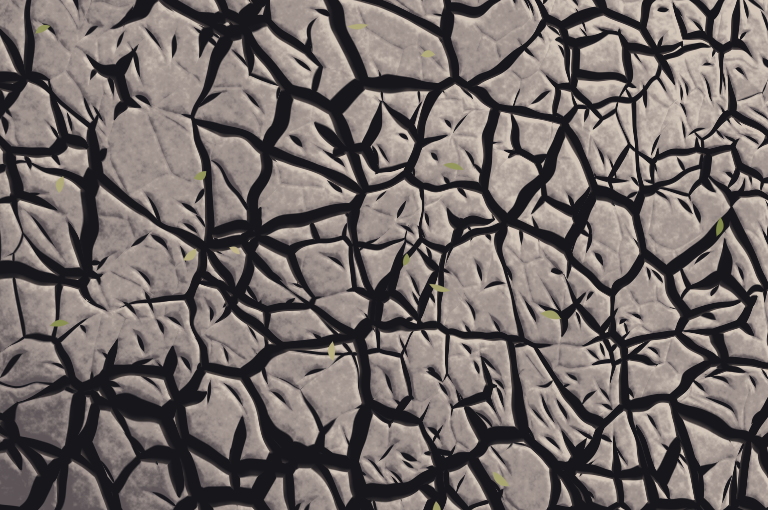
A WebGL 2 fragment shader for this texture:

```glsl
#version 300 es
precision highp float;
// Sun-baked cracked mud: two warped Voronoi networks, tapered by noise, give the
// main and branching cracks; scattered lens shapes give small slits and leaves.
// A second crack lookup toward the low sun lights the rims and crack walls.
#define MAIN_SCALE 5.6
#define BRANCH_SCALE 9.5
#define SLIT_SCALE 19.0
#define LEAF_SCALE 5.0
#define MAIN_WIDTH 0.0125
#define BRANCH_WIDTH 0.0125
#define RIM_REACH 0.007
#define GRAIN 0.20
#define SUN_DIR vec2(0.55, 0.83)
#define CRACK_DARK vec3(0.085, 0.085, 0.105)
#define MUD_MID vec3(0.63, 0.58, 0.56)
#define MUD_LIT vec3(0.83, 0.78, 0.73)

uniform vec2 u_resolution;
out vec4 fragColor;

float hash(vec2 p) {
  return fract(sin(dot(p, vec2(127.1, 311.7))) * 43758.5453);
}

vec2 hash2(vec2 p) {
  return vec2(hash(p), hash(p + 41.3));
}

float noise(vec2 p) {
  vec2 i = floor(p), f = fract(p);
  f = f * f * (3.0 - 2.0 * f);
  return mix(mix(hash(i), hash(i + vec2(1, 0)), f.x),
             mix(hash(i + vec2(0, 1)), hash(i + vec2(1, 1)), f.x), f.y);
}

float fbm(vec2 p) {
  float sum = 0.0, amp = 0.5;
  for (int i = 0; i < 4; i++) {
    sum += amp * noise(p);
    p = mat2(1.6, 1.2, -1.2, 1.6) * p + 7.3;
    amp *= 0.5;
  }
  return sum / 0.9375;
}

// Distance to the nearest border between jittered cells
float cellBorder(vec2 p) {
  vec2 base = floor(p), nearCell = base, nearVec = vec2(0.0);
  float best = 9.0, border = 9.0;
  for (int k = 0; k < 9; k++) {
    vec2 c = base + vec2(k % 3 - 1, k / 3 - 1);
    vec2 v = c + 0.5 + 0.9 * (hash2(c) - 0.5) - p;
    if (dot(v, v) < best) { best = dot(v, v); nearVec = v; nearCell = c; }
  }
  for (int k = 0; k < 9; k++) {
    if (k == 4) continue;
    vec2 c = nearCell + vec2(k % 3 - 1, k / 3 - 1);
    vec2 v = c + 0.5 + 0.9 * (hash2(c) - 0.5) - p;
    border = min(border, dot(0.5 * (v + nearVec), normalize(v - nearVec)));
  }
  return border;
}

// Pointed sliver, negative inside
float lens(vec2 v, float angle, vec2 size) {
  float c = cos(angle), s = sin(angle);
  v = mat2(c, -s, s, c) * v;
  float x = v.x / size.x;
  return abs(v.y + 0.4 * size.y * x * x) - size.y * (1.0 - x * x);
}

float slits(vec2 p) {
  vec2 g = p * SLIT_SCALE, base = floor(g);
  float d = 1.0;
  for (int k = 0; k < 9; k++) {
    vec2 c = base + vec2(k % 3 - 1, k / 3 - 1);
    float r = hash(c + 9.7);
    if (r > 0.2 + 0.5 * noise(c * 0.25)) continue;
    float angle = (hash(c + 3.1) < 0.75 ? -0.85 : 0.9) + 0.9 * (hash(c + 5.9) - 0.5);
    vec2 size = vec2(0.25 + 0.3 * hash(c + 1.7), 0.06 + 0.05 * hash(c + 2.3));
    d = min(d, lens(g - c - hash2(c + 17.0), angle, size));
  }
  return d / SLIT_SCALE;
}

// Signed crack distance, negative inside
float cracks(vec2 p) {
  vec2 q = p * (0.86 + 0.22 * p.x);
  q += 0.09 * (vec2(noise(q * 4.0), noise(q * 4.0 + 31.0)) - 0.5);
  q += 0.017 * (vec2(noise(q * 21.0), noise(q * 21.0 + 57.0)) - 0.5);
  float low = smoothstep(0.32, 0.0, p.y);
  float mainOpen = smoothstep(0.18, 0.62, noise(q * 6.5 + 12.0) + 0.35 * low);
  float branchOpen = smoothstep(0.40, 0.85, noise(q * 9.0 + 80.0) + 0.15 * low);
  float mainD = cellBorder(q * MAIN_SCALE) / MAIN_SCALE - MAIN_WIDTH * (1.0 + 0.3 * low) * mainOpen;
  float branchD = cellBorder(q * BRANCH_SCALE + 23.0) / BRANCH_SCALE - BRANCH_WIDTH * branchOpen;
  mainD += 0.005 * (1.0 - smoothstep(0.0, 0.2, mainOpen));
  branchD += 0.005 * (1.0 - smoothstep(0.0, 0.2, branchOpen));
  return min(min(mainD, branchD), slits(q));
}

void main() {
  vec2 p = gl_FragCoord.xy / u_resolution.y;
  float across = gl_FragCoord.x / u_resolution.x;
  float soft = max(0.8 / u_resolution.y, 0.0015);
  float d = cracks(p);
  float slope = (d - cracks(p + SUN_DIR * RIM_REACH)) / RIM_REACH;

  // Mud surface: broad light, blotches and fine grain
  float tone = 0.34 + 0.24 * across + 0.12 * p.y + 0.45 * (fbm(p * 9.0) - 0.5);
  tone += GRAIN * (fbm(p * 95.0) - 0.5) * 2.0 + 0.14 * (noise(p * 230.0) - 0.5);
  tone += 0.38 * slope * smoothstep(0.018, 0.0, d);
  tone -= 0.30 * smoothstep(0.5, 0.0, length(p * vec2(0.8, 1.0)));
  vec3 mud = mix(vec3(0.36, 0.33, 0.34), MUD_MID, smoothstep(-0.05, 0.5, tone));
  mud = mix(mud, MUD_LIT, smoothstep(0.45, 0.95, tone));

  // Crack interior: dim brown wall where it faces the sun
  float wall = smoothstep(0.2, 0.9, slope) * smoothstep(-0.009, 0.0, d);
  vec3 pit = mix(CRACK_DARK, vec3(0.34, 0.30, 0.29), wall * (0.4 + 0.6 * noise(p * 70.0)));
  vec3 color = mix(mud, pit, smoothstep(soft, -soft, d));

  // Sparse fallen leaves
  vec2 g = p * LEAF_SCALE, base = floor(g);
  for (int k = 0; k < 9; k++) {
    vec2 c = base + vec2(k % 3 - 1, k / 3 - 1);
    if (hash(c + 71.0) > 0.38) continue;
    vec2 size = vec2(0.06 + 0.05 * hash(c + 6.0), 0.025 + 0.015 * hash(c + 8.0));
    float leaf = lens(g - c - hash2(c + 90.0), 6.28 * hash(c + 4.0), size) / LEAF_SCALE;
    vec3 tint = mix(vec3(0.50, 0.54, 0.28), vec3(0.80, 0.74, 0.58), hash(c + 13.0));
    color = mix(color, tint, smoothstep(soft, -soft, leaf));
  }
  fragColor = vec4(color, 1.0);
}
```
